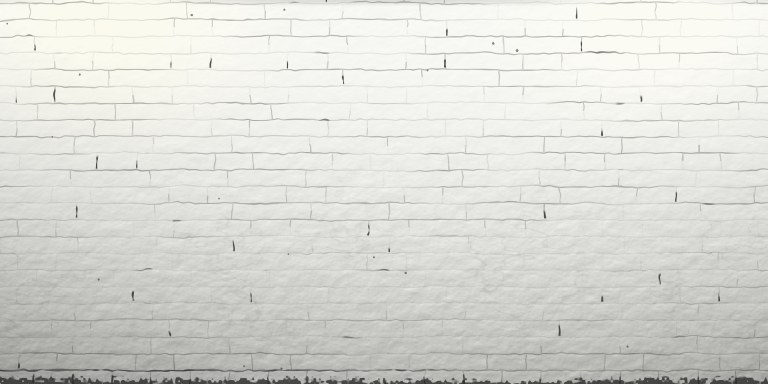
Give the GLSL for this texture, as a WebGL 1 fragment shader.

```glsl
precision highp float;
uniform vec2 u_resolution;

#define COURSES 23.0          // brick rows over the height
#define HEADER 0.1016         // width of a half brick
#define JOINT 0.0012          // half width of a painted joint
#define GAP 0.0022            // half width of an open joint
#define RELIEF 0.62           // strength of the plaster bumps
#define WHITE vec3(0.985, 0.985, 0.97)
#define SHADE vec3(0.54, 0.54, 0.53)
#define GRIME vec3(0.17, 0.17, 0.165)
#define WARM vec3(1.0, 0.995, 0.96)

float hash(vec2 p) {
    vec3 q = fract(vec3(p.xyx) * 0.1031);
    q += dot(q, q.yzx + 33.33);
    return fract((q.x + q.y) * q.z);
}

float noise(vec2 p) {
    vec2 i = floor(p), f = fract(p);
    f = f * f * (3.0 - 2.0 * f);
    return mix(mix(hash(i), hash(i + vec2(1.0, 0.0)), f.x),
               mix(hash(i + vec2(0.0, 1.0)), hash(i + vec2(1.0, 1.0)), f.x), f.y);
}

float fbm(vec2 p) {
    float sum = 0.0, amp = 0.5;
    for (int i = 0; i < 4; i++) {
        sum += amp * noise(p);
        p = p * 2.03 + 17.3;
        amp *= 0.5;
    }
    return sum / 0.9375;
}

// Antialiased stroke: distance d, half width w, pixel size px
float stroke(float d, float w, float px) {
    return (1.0 - smoothstep(w - 0.5 * px, w + 0.8 * px, d)) * min(1.0, 2.5 * w / px);
}

// Half-brick joints left out to form headers and stretchers
float hasJoint(float k, float row) {
    if (row < 0.5) return 1.0;
    float period = mod(row, 2.0) < 0.5 ? 2.0 : 3.0;
    float slot = mod(k + floor(3.0 * hash(vec2(row, 5.0))), period);
    return 1.0 - step(0.5, slot) * step(slot, 1.5);
}

// Small irregular holes scattered on a grid
float pits(vec2 p, float px) {
    vec2 g = p * 13.0, cell = floor(g);
    vec2 centre = 0.2 + 0.6 * vec2(hash(cell + 3.1), hash(cell + 8.7));
    vec2 d = (fract(g) - centre) / 13.0;
    float size = 0.003 * (0.3 + noise(p * 130.0));
    return step(0.94, hash(cell + 21.0)) * stroke(length(d), size, px);
}

// Round glow of a lamp near the ceiling
float lamp(vec2 d) {
    return exp(-dot(d, d * vec2(9.0, 14.0)));
}

void main() {
    vec2 p = gl_FragCoord.xy / u_resolution.y;
    float px = 1.0 / u_resolution.y;
    float low = 1.0 - p.y;

    // Uneven brick edges
    vec2 warp = vec2(noise(p * 15.0), noise(p * 15.0 + 40.0)) - 0.5;
    vec2 fine = vec2(noise(p * 65.0), noise(p * 65.0 + 70.0)) - 0.5;
    vec2 q = p + 0.006 * warp + 0.004 * fine;

    // Courses and the nearest joints
    float t = q.y * COURSES + 0.18;
    float row = floor(t), f = t - row, bed = floor(t + 0.5);
    float shift = 0.5 * mod(row, 2.0) + 0.22 * hash(vec2(row, 11.0));
    float u = q.x / HEADER + shift;
    float k = floor(u + 0.5);
    float bedDist = abs(t - bed) / COURSES;
    float sideDist = abs(u - k) * HEADER;
    float side = hasJoint(k, row);
    float id = hash(vec2(k, row) + 7.0);

    // Paint partly fills the joints, mostly low in the middle
    float buried = smoothstep(0.06, 0.16, p.y) * (1.0 - smoothstep(0.3, 0.55, p.y));
    float open = smoothstep(0.3, 0.7, noise(vec2(p.x * 6.0, bed * 3.7)) - 0.16 * buried);
    open *= 0.6 + 0.6 * noise(p * 45.0);
    float bedLine = stroke(bedDist, JOINT, px) * (0.28 + 0.8 * open);
    float sideLine = side * stroke(sideDist, JOINT, px) * (0.12 + 0.7 * open);
    float joint = max(bedLine, sideLine) * (1.0 - 0.35 * buried);

    // Open dark gaps
    float reach = 0.4 + 0.5 * hash(vec2(row, k));
    float span = smoothstep(0.05, 0.15, f) * (1.0 - smoothstep(reach - 0.2, reach, f));
    float gap = side * step(row < 0.5 ? 0.3 : 0.87, id) * span
              * stroke(sideDist, GAP * (0.2 + noise(p * 90.0)), px);
    float dash = 0.55 * smoothstep(0.87, 0.95, noise(vec2(p.x * 13.0, bed * 7.3)));
    float ledge = step(abs(bed - 1.0), 0.1) * (1.0 - smoothstep(1.05, 1.2, p.x));
    dash = max(dash, ledge * (0.25 + 0.7 * noise(p * 25.0)));
    gap = max(gap, dash * stroke(bedDist, GAP * (0.2 + noise(p * 80.0)), px));
    gap = max(gap, 0.7 * pits(p, px));

    // Lamp light falling off to the floor and corners
    float lampL = lamp(p - vec2(0.27, 0.93)), lampR = lamp(p - vec2(1.7, 0.93));
    float light = 0.96 - 0.63 * pow(low, 2.0) + 0.07 * (lampL + lampR);
    light += low * (0.06 - 0.2 * (p.x - 1.15) * (p.x - 1.15));
    light -= 0.25 * smoothstep(0.98, 1.0, p.y) * (1.0 - max(lampL, lampR));

    // Plaster bumps, rounded brick edges and flaking paint
    vec2 grain = vec2(30.0, 42.0);
    float bump = fbm(p * grain) - fbm((p + vec2(-0.002, 0.004)) * grain);
    float rough = 0.2 + 0.8 * smoothstep(0.15, 0.9, low);
    light += RELIEF * rough * bump;
    light += 0.04 * (smoothstep(0.75, 0.93, f) - 1.0 + smoothstep(0.05, 0.25, f)) * low;
    float flake = stroke(abs(fbm(p * vec2(11.0, 24.0)) - 0.5) * 0.05, 0.0005, px);
    flake *= smoothstep(0.4, 0.7, noise(p * 8.0 + 50.0)) * smoothstep(0.25, 0.75, low);

    vec3 color = mix(SHADE, WHITE, clamp(light, -0.3, 1.0));
    color *= mix(vec3(1.0), WARM, lampL + 0.4 * lampR);
    color *= 1.0 - 0.25 * joint - 0.13 * flake;
    color = mix(color, GRIME, 0.8 * gap);

    // Gritty dirt along the floor
    float grit = 0.65 * noise(p * 150.0) + 0.35 * noise(p * 60.0);
    float height = 0.012 + 0.022 * noise(vec2(p.x * 5.0, 2.0));
    float dirt = smoothstep(-0.12, 0.2, grit - 0.15 - p.y / height);
    color = mix(color, GRIME, 0.8 * dirt);

    gl_FragColor = vec4(clamp(color, 0.0, 1.0), 1.0);
}
```
